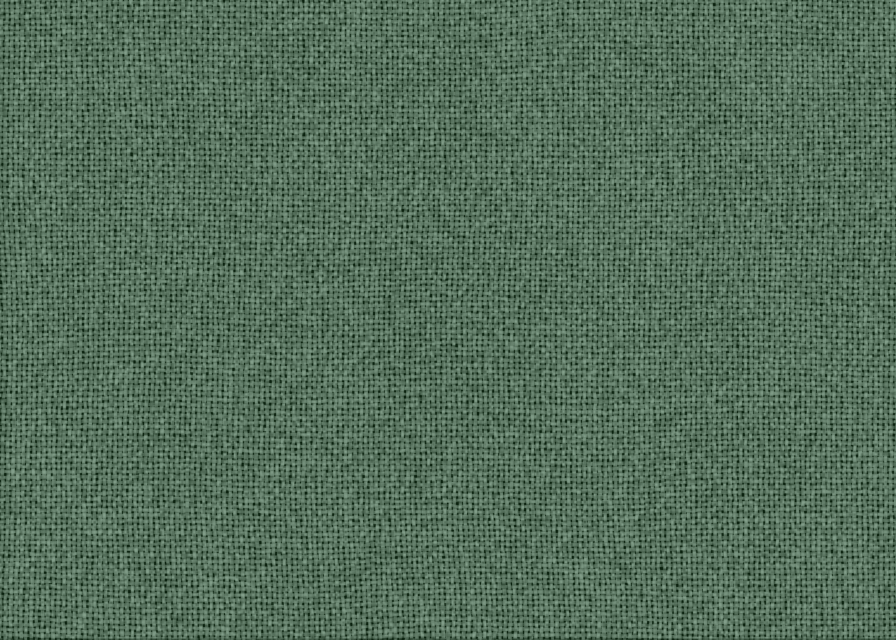
This texture is drawn by a WebGL 2 fragment shader. Its source:

```glsl
#version 300 es
precision highp float;

#define THREADS vec2(172.0, 116.0)
#define HALF_WIDTH vec2(0.36, 0.31)
#define WIDTH_VARIATION 0.11
#define EDGE_SOFTNESS 0.1
#define THREAD_WANDER 0.26
#define CLOTH_DRIFT 1.2
#define GRAIN 0.42
#define MOTTLE 0.025
#define SHADOW_COLOR vec3(0.04, 0.13, 0.055)
#define LIGHT_COLOR vec3(0.51, 0.62, 0.54)
#define SAMPLES 3

uniform vec2 u_resolution;
out vec4 fragColor;

// Integer hash of a lattice point, 0 to 1
float hash(vec2 cell) {
    uvec2 q = uvec2(ivec2(cell)) * uvec2(1597u, 3571u);
    uint n = (q.x ^ (q.y << 7)) * 747796405u + 289133u;
    n = ((n >> ((n >> 28) + 4u)) ^ n) * 277803737u;
    n = (n >> 22) ^ n;
    return float(n & 65535u) / 65535.0;
}

float noise(vec2 p) {
    vec2 cell = floor(p);
    vec2 f = fract(p);
    f = f * f * (3.0 - 2.0 * f);
    float low = mix(hash(cell), hash(cell + vec2(1.0, 0.0)), f.x);
    float high = mix(hash(cell + vec2(0.0, 1.0)), hash(cell + 1.0), f.x);
    return mix(low, high, f.y);
}

// Noise centred on zero
float sway(vec2 p) {
    return noise(p) - 0.5;
}

// Brightness of the plain weave at a point measured in threads
float weave(vec2 g) {
    vec2 cell = floor(g);
    vec2 f = g - cell - 0.5;

    // Each yarn wanders, thickens and thins along its length
    vec2 warpKey = vec2(cell.x + 300.0, g.y * 0.6);
    vec2 weftKey = vec2(g.x * 0.6, cell.y + 700.0);
    vec2 across = f - THREAD_WANDER * vec2(sway(warpKey), sway(weftKey));
    vec2 halfWidth = HALF_WIDTH + WIDTH_VARIATION
        * vec2(sway(warpKey + 900.0), sway(weftKey + 900.0));
    vec2 cover = 1.0 - smoothstep(halfWidth - EDGE_SOFTNESS,
                                  halfWidth + EDGE_SOFTNESS, abs(across));

    // Rounded yarns, dipping at both ends of every crossing
    vec2 yarnTone = vec2(0.84, 0.78);
    vec2 top = yarnTone - 0.7 * across * across - 0.5 * f.yx * f.yx;
    vec2 below = yarnTone - 0.27;

    // Warp and weft take turns on top; gaps stay dark
    bool warpOver = mod(cell.x + cell.y, 2.0) < 0.5;
    vec2 order = warpOver ? cover : cover.yx;
    float underTone = warpOver ? below.y : below.x;
    float overTone = warpOver ? top.x : top.y;
    return mix(mix(0.0, underTone, order.y), overTone, order.x);
}

float clothTone(vec2 p) {
    vec2 g = p * THREADS;

    // Slow bending of the whole cloth
    vec2 bent = g + CLOTH_DRIFT * vec2(sway(g * 0.035), sway(g * 0.035 + 400.0));
    float tone = weave(bent);

    // Fibre grain, then broad stains and vertical bands
    tone += GRAIN * sway(g * 2.2 + 50.0);
    tone += MOTTLE * (sway(g * 0.09 + 200.0) + sway(g * 0.3 + 600.0));
    tone += MOTTLE * sway(vec2(g.x * 0.12, g.y * 0.015) + 800.0);

    // Worn border at the left and along the lower edge
    tone -= 0.08 * (1.0 - smoothstep(0.0, 0.012, p.x));
    tone -= 0.3 * (1.0 - smoothstep(0.001, 0.004, p.y));
    return clamp(tone, 0.0, 1.0);
}

void main() {
    // Average several points per fragment for smooth edges
    float tone = 0.0;
    for (int y = 0; y < SAMPLES; y++) {
        for (int x = 0; x < SAMPLES; x++) {
            vec2 offset = (vec2(x, y) + 0.5) / float(SAMPLES) - 0.5;
            tone += clothTone((gl_FragCoord.xy + offset) / u_resolution);
        }
    }
    tone /= float(SAMPLES * SAMPLES);
    fragColor = vec4(mix(SHADOW_COLOR, LIGHT_COLOR, tone), 1.0);
}
```
